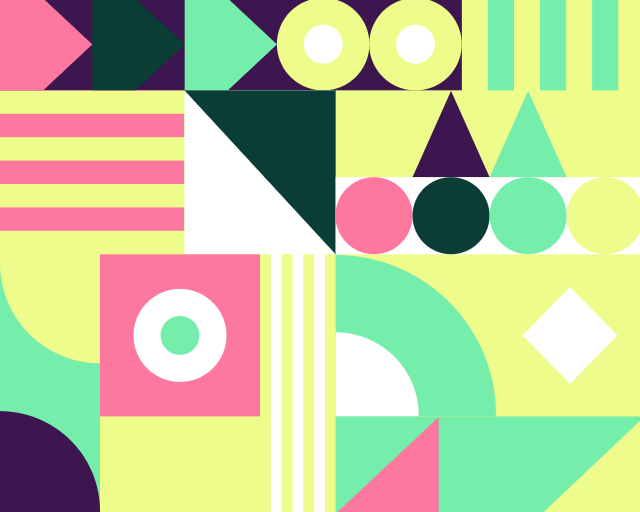
Write a Shadertoy shader that draws this background.

```glsl
// A flat geometric mosaic: arrows, rings, stripes, peaks, discs and arcs in panels.
// Each shape is a signed distance in a design space SIZE units wide, y pointing down,
// clipped to its panel and painted in order with an edge one pixel soft.

const vec2 SIZE = vec2(768.0, 614.4);

const vec3 LIME   = vec3(0.93, 0.99, 0.54);
const vec3 MINT   = vec3(0.46, 0.93, 0.67);
const vec3 PINK   = vec3(0.99, 0.47, 0.62);
const vec3 WHITE  = vec3(1.0);
const vec3 FOREST = vec3(0.04, 0.24, 0.21);
const vec3 PLUM   = vec3(0.24, 0.085, 0.31);

// Panel borders
const float TOP_ROW = 108.4, DISC_ROW = 212.5, MID_ROW = 305.2, LOW_ROW = 499.7;
const float COL_ARC = 120.0, COL_A = 221.3, COL_BARS = 312.0, COL_B = 402.8;
const float COL_TOP = 554.3, COL_GEM = 595.0;

// Shape sizes
const float ARROW_STEP = 110.8, ARROW_MID = 53.3, ARROW_SLOPE = 1.07;
const float RING_OUT = 55.5, RING_IN = 23.3;
const float DISC_STEP = 92.5, DISC_R = 46.2, PEAK_TOP = 109.0;
const float CORNER_R = 120.0, ARCH_OUT = 192.5, ARCH_IN = 99.7;
const vec2 TARGET = vec2(216.0, 402.5);
const vec2 GEM = vec2(684.0, 402.5), GEM_HALF = vec2(57.0, 58.0);

float pixelSize;

void paint(inout vec3 col, vec3 tint, float d) {
    col = mix(col, tint, clamp(0.5 - d / pixelSize, 0.0, 1.0));
}

float box(vec2 p, vec2 lo, vec2 hi) {
    vec2 d = max(lo - p, p - hi);
    return max(d.x, d.y);
}

float disc(vec2 p, vec2 centre, float radius) {
    return length(p - centre) - radius;
}

// Half plane lying to the left of the walk from a to b
float leftOf(vec2 p, vec2 a, vec2 b) {
    vec2 dir = normalize(b - a);
    return dot(p - a, vec2(-dir.y, dir.x));
}

// Bars filling the second half of every period
float bars(float t, float period) {
    return (abs(fract(t / period - 0.25) - 0.5) - 0.25) * period;
}

void topRow(inout vec3 col, vec2 p) {
    float band = p.y - TOP_ROW;
    paint(col, PLUM, max(band, p.x - COL_TOP));
    for (int i = 0; i < 3; i++) {
        float x = p.x - float(i) * ARROW_STEP;
        float tip = (x + ARROW_SLOPE * abs(p.y - ARROW_MID) - ARROW_STEP)
                  / length(vec2(1.0, ARROW_SLOPE));
        vec3 tint = i == 0 ? PINK : i == 1 ? FOREST : MINT;
        paint(col, tint, max(max(tip, i == 0 ? -1e3 : -x), band));
    }
    for (int i = 0; i < 2; i++) {
        vec2 centre = vec2((float(i) + 3.5) * ARROW_STEP, ARROW_MID - 0.3);
        paint(col, LIME, max(disc(p, centre, RING_OUT), band));
        paint(col, WHITE, disc(p, centre, RING_IN));
    }
    paint(col, MINT, max(bars(p.x - COL_TOP, 62.5), max(band, COL_TOP - p.x)));
}

void middleRow(inout vec3 col, vec2 p) {
    // Horizontal bars and the split panel
    paint(col, PINK, max(bars(p.y - TOP_ROW, 56.2),
                         box(p, vec2(-9.0, TOP_ROW), vec2(COL_A, MID_ROW - 5.0))));
    vec2 lo = vec2(COL_A, TOP_ROW), hi = vec2(COL_B, MID_ROW);
    float panel = box(p, lo, hi);
    paint(col, WHITE, panel);
    paint(col, FOREST, max(panel, leftOf(p, lo, hi)));

    // Two peaks over a row of four discs
    paint(col, WHITE, box(p, vec2(COL_B, DISC_ROW), vec2(SIZE.x + 9.0, MID_ROW)));
    for (int i = 0; i < 4; i++) {
        float x = COL_B + (float(i) + 0.5) * DISC_STEP - 0.3;
        vec3 tint = i == 0 ? PINK : i == 1 ? FOREST : i == 2 ? MINT : LIME;
        paint(col, tint, disc(p, vec2(x, 0.5 * (DISC_ROW + MID_ROW)), DISC_R));
        if (i == 1 || i == 2) {
            vec2 side = normalize(vec2(DISC_ROW - PEAK_TOP, -DISC_R));
            float peak = dot(vec2(abs(p.x - x), p.y - PEAK_TOP), side);
            paint(col, i == 1 ? PLUM : MINT, max(peak, p.y - DISC_ROW));
        }
    }
}

void bottomRows(inout vec3 col, vec2 p) {
    // Left column: a lime bowl over a plum corner
    vec2 bowl = vec2(COL_ARC, 316.0);
    float column = max(p.x - COL_ARC, bowl.y - p.y);
    paint(col, MINT, max(column, -disc(p, bowl, CORNER_R)));
    paint(col, PLUM, max(column, disc(p, vec2(0.0, SIZE.y - 1.0), CORNER_R)));

    // Target panel and vertical bars
    paint(col, PINK, box(p, vec2(COL_ARC, MID_ROW), vec2(COL_BARS, LOW_ROW)));
    paint(col, WHITE, disc(p, TARGET, RING_OUT + 0.3));
    paint(col, MINT, disc(p, TARGET, RING_IN));
    paint(col, WHITE, max(bars(p.x - COL_BARS, 26.0),
                          box(p, vec2(COL_BARS, MID_ROW), vec2(COL_B - 2.0, SIZE.y + 9.0))));

    // Arch and gem
    vec2 archFoot = vec2(COL_B, LOW_ROW - 1.2);
    float arch = box(p, vec2(COL_B, MID_ROW), vec2(COL_GEM, LOW_ROW));
    paint(col, MINT, max(arch, disc(p, archFoot, ARCH_OUT)));
    paint(col, WHITE, max(arch, disc(p, archFoot, ARCH_IN)));
    vec2 q = abs(p - GEM);
    paint(col, WHITE, leftOf(q, vec2(0.0, GEM_HALF.y), vec2(GEM_HALF.x, 0.0)));

    // Floor with two slopes
    float ground = max(COL_B - p.x, LOW_ROW - p.y);
    paint(col, MINT, ground);
    paint(col, PINK, max(max(ground, p.x - 526.3),
                         leftOf(p, vec2(526.3, 500.5), vec2(405.0, SIZE.y))));
    paint(col, LIME, max(ground, leftOf(p, vec2(SIZE.x, 505.0), vec2(652.5, SIZE.y))));
}

void mainImage(out vec4 fragColor, in vec2 fragCoord) {
    vec2 uv = fragCoord / iResolution.xy;
    vec2 p = vec2(uv.x, 1.0 - uv.y) * SIZE;
    pixelSize = SIZE.x / iResolution.x;

    vec3 col = LIME;
    topRow(col, p);
    middleRow(col, p);
    bottomRows(col, p);
    fragColor = vec4(col, 1.0);
}
```
